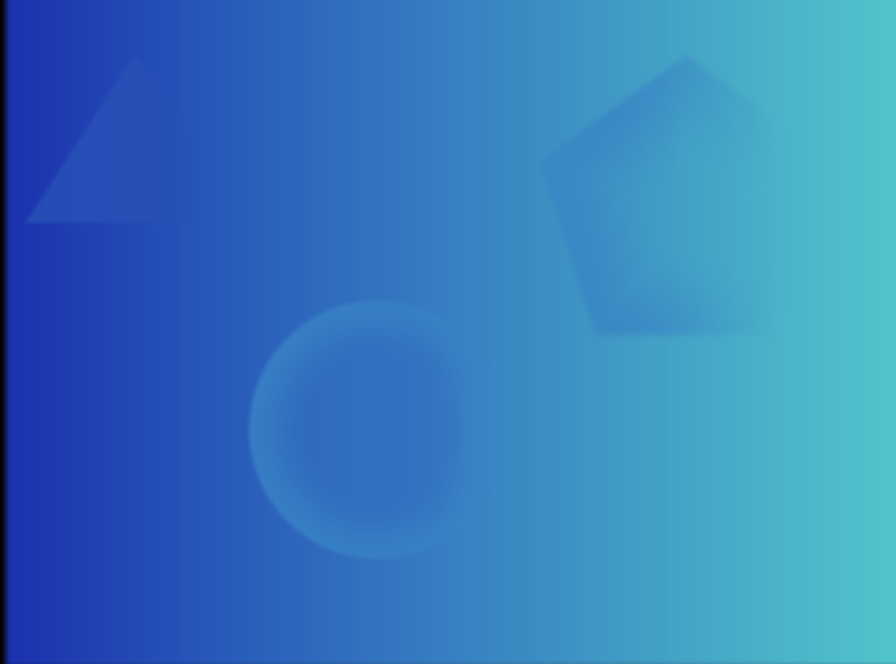
A Shadertoy shader for this background:

```glsl
// Blue to teal horizontal gradient with a faint triangle, ring-lit disc and pentagon.

const float PI = 3.14159;

// Signed distance to the sides of a regular polygon with one corner pointing up
float polygon(vec2 p, float sides, float radius) {
    float sector = 2.0 * PI / sides;
    float angle = atan(-p.x, -p.y);
    float turn = floor(0.5 + angle / sector) * sector - angle;
    return cos(turn) * length(p) - radius * cos(PI / sides);
}

float inside(float dist, float blur) {
    return 1.0 - smoothstep(-blur, blur, dist);
}

float slope(float cell) {
    return fract(sin(cell * 127.1) * 437.58) * 2.0 - 1.0;
}

// One-dimensional gradient noise
float gradientNoise(float x) {
    float cell = floor(x);
    float f = x - cell;
    float blend = f * f * f * (f * (f * 6.0 - 15.0) + 10.0);
    return mix(slope(cell) * f, slope(cell + 1.0) * (f - 1.0), blend);
}

// Colour ramp from left to right, x in 0..1
vec3 ramp(float x) {
    vec3 color = mix(vec3(0.10, 0.19, 0.68), vec3(0.12, 0.24, 0.69), clamp(x / 0.08, 0.0, 1.0));
    color = mix(color, vec3(0.16, 0.36, 0.73), clamp((x - 0.08) / 0.18, 0.0, 1.0));
    color = mix(color, vec3(0.22, 0.51, 0.76), clamp((x - 0.26) / 0.26, 0.0, 1.0));
    color = mix(color, vec3(0.28, 0.68, 0.78), clamp((x - 0.52) / 0.31, 0.0, 1.0));
    return mix(color, vec3(0.32, 0.77, 0.80), clamp((x - 0.83) / 0.17, 0.0, 1.0));
}

void mainImage(out vec4 fragColor, in vec2 fragCoord) {
    vec2 uv = fragCoord / iResolution.xy;
    vec2 p = vec2(uv.x * 1.347, uv.y);

    // Background with faint vertical bands
    vec3 color = ramp(uv.x + 0.012 * gradientNoise(uv.x * 60.0));

    // Triangle, dissolving to the right
    float triangle = polygon((p - vec2(0.2035, 0.750)) * vec2(1.0, 1.115), 3.0, 0.190);
    float triangleFade = 1.0 - smoothstep(0.20, 0.33, p.x);
    color = mix(color, vec3(0.155, 0.315, 0.715), 0.85 * inside(triangle, 0.006) * triangleFade);

    // Disc: even body, lighter rim strongest on the left
    vec2 q = p - vec2(0.570, 0.353);
    float disc = length(q) - 0.195;
    float body = inside(disc, 0.006);
    float rim = smoothstep(-0.085, 0.0, disc);
    float discFade = 1.0 - smoothstep(0.05, 0.18, q.x);
    color = mix(color, vec3(0.19, 0.43, 0.75), 0.65 * body * discFade);
    color = mix(color, vec3(0.22, 0.52, 0.77), 0.75 * body * rim * (1.0 - smoothstep(0.13, 0.19, q.x)));

    // Pentagon: darker along its left sides, clearing inward
    vec2 r = p - vec2(1.032, 0.684);
    float pentagon = polygon(r, 5.0, 0.233);
    float shade = mix(0.25, 0.85, smoothstep(-0.13, 0.0, pentagon));
    float pentagonFade = 1.0 - smoothstep(-0.13, 0.17, r.x);
    color = mix(color, vec3(0.225, 0.525, 0.77), shade * inside(pentagon, 0.008) * pentagonFade);

    // Dark left border and slight bottom shade
    color *= smoothstep(0.0, 0.017, p.x);
    color *= mix(0.9, 1.0, smoothstep(0.0, 0.006, p.y));

    fragColor = vec4(color, 1.0);
}
```
